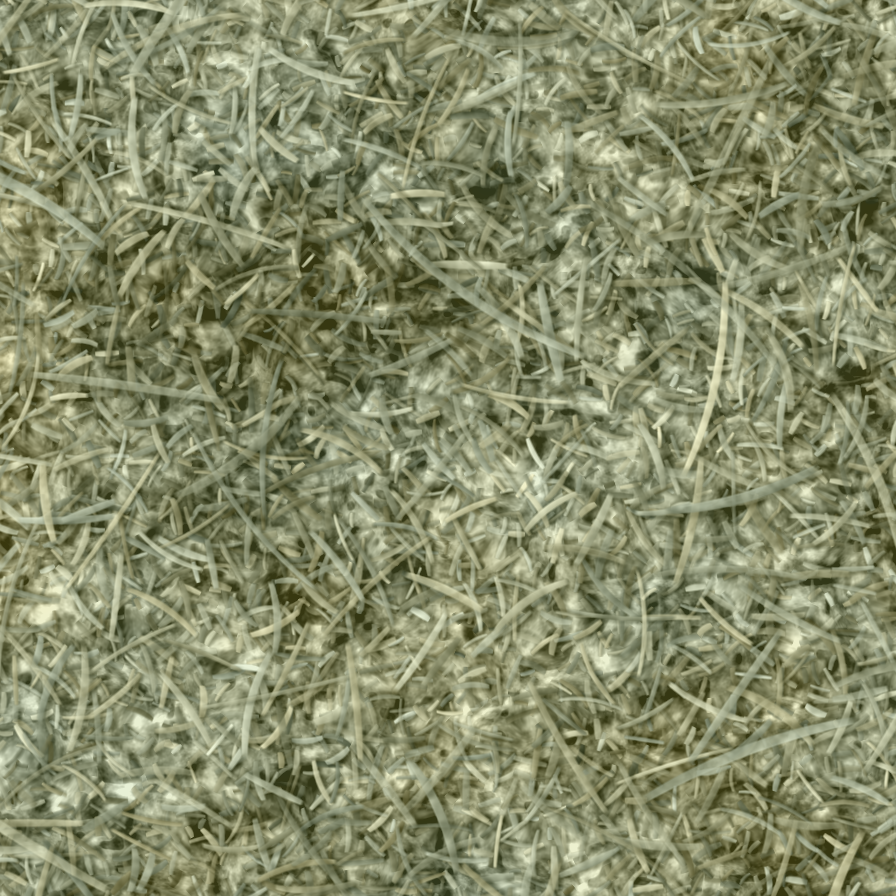
Give the GLSL for this texture, as a WebGL 1 fragment shader.

```glsl
precision highp float;
uniform vec2 u_resolution;

const float PI = 3.14159265;
const float EDGE_SOFTNESS = 0.0021;

float hash(vec2 p) {
  vec3 q = fract(vec3(p.xyx) * 0.1031);
  q += dot(q, q.yzx + 33.33);
  return fract((q.x + q.y) * q.z);
}

float noise(vec2 p) {
  vec2 cell = floor(p);
  vec2 f = fract(p);
  f = f * f * (3.0 - 2.0 * f);
  float low = mix(hash(cell), hash(cell + vec2(1.0, 0.0)), f.x);
  float high = mix(hash(cell + vec2(0.0, 1.0)), hash(cell + 1.0), f.x);
  return mix(low, high, f.y);
}

float fbm(vec2 p) {
  float sum = 0.0;
  float weight = 0.5;
  for (int i = 0; i < 4; i++) {
    sum += weight * noise(p);
    p = mat2(1.6, 1.2, -1.2, 1.6) * p + 17.3;
    weight *= 0.58;
  }
  return sum / 1.06;
}

// Tone and warmth to dry olive straw colours.
vec3 strawColor(float tone, float warmth) {
  return vec3(tone + 0.025 * warmth, tone + 0.016, tone - 0.118 - 0.035 * warmth);
}

// Crumbled chaff: x is tone, y is warmth.
vec2 chaff(vec2 p) {
  vec2 warped = p + 0.02 * vec2(noise(p * 22.0), noise(p * 22.0 + 40.0));
  float grain = fbm(warped * 48.0 + 9.0);
  float clumps = fbm(p * 9.0 + 70.0);
  float gaps = smoothstep(0.62, 0.82, noise(warped * 75.0 + 31.0));
  float tone = 0.57 + 1.0 * (grain - 0.5) + 0.35 * (clumps - 0.5) - 0.2 * gaps;
  return vec2(tone, 3.0 * (fbm(p * 6.0 + 120.0) - 0.5));
}

// Lays one curved stalk with a soft shadow over the surface below.
vec2 layStalk(vec2 below, vec2 offset, vec2 seed, float cells, float size) {
  float angle = PI * (hash(seed + 3.1) + 0.35 * hash(seed + 5.7)) - 0.6;
  float c = cos(angle);
  float s = sin(angle);
  vec2 q = vec2(c * offset.x + s * offset.y, c * offset.y - s * offset.x);

  float halfLength = (0.3 + 0.5 * hash(seed + 8.3)) / cells;
  float along = q.x / halfLength;
  float bend = 0.35 * (hash(seed + 11.9) - 0.5) * halfLength;
  float across = q.y - bend * along * along;
  float width = mix(0.0018, 0.0034, size) * (0.6 + 1.1 * hash(seed + 14.2));
  width *= 1.0 - 0.4 * min(along * along, 1.0);

  float ends = 1.0 - smoothstep(0.86, 1.0, abs(along));
  float body = ends * (1.0 - smoothstep(width - EDGE_SOFTNESS * 0.5,
                                        width + EDGE_SOFTNESS, abs(across)));
  float shadow = ends * (1.0 - smoothstep(width, width * 2.0 + 0.003,
                                          abs(across + width * 0.8)));

  float tone = mix(0.36, 0.84, hash(seed + 17.6));
  tone = mix(tone, 0.56 + 0.3 * hash(seed + 19.4), size);
  tone += 0.06 * clamp(across / width, -1.0, 1.0);
  tone += 0.16 * (noise(vec2(along * halfLength * 60.0, hash(seed) * 90.0)) - 0.5);
  float warmth = 2.0 * hash(seed + 23.8) - 1.1;
  float opacity = mix(0.5, 0.92, hash(seed + 27.5));

  below.x *= 1.0 - 0.2 * shadow;
  return mix(below, vec2(tone, warmth), body * opacity);
}

// One grid of scattered stalks, each reaching at most into the next cell.
vec2 layStalks(vec2 surface, vec2 p, float cells, float size, float layer) {
  vec2 home = floor(p * cells);
  float density = mix(0.85, 0.5, size);
  for (int y = -1; y <= 1; y++) {
    for (int x = -1; x <= 1; x++) {
      vec2 cell = home + vec2(float(x), float(y));
      vec2 seed = cell + 61.7 * (layer + 1.0);
      vec2 center = (cell + vec2(hash(seed + 31.3), hash(seed + 37.9))) / cells;
      if (hash(seed + 41.1) < density) {
        surface = layStalk(surface, p - center, seed, cells, size);
      }
    }
  }
  return surface;
}

void main() {
  vec2 p = gl_FragCoord.xy / min(u_resolution.x, u_resolution.y);
  vec2 surface = chaff(p);

  // Short fragments first, long stalks on top.
  float cells = 46.0;
  for (int i = 0; i < 9; i++) {
    float layer = float(i);
    surface = layStalks(surface, p, cells, layer / 8.0, layer);
    cells *= 0.75;
  }

  // Broad light and dark patches with fine fibre grain.
  float patches = fbm(p * 4.5 + 200.0) - 0.5;
  float fibre = noise(p * 150.0 + 300.0) - 0.5;
  float tone = surface.x + 0.3 * patches + 0.1 * fibre;
  tone = 0.57 + 1.08 * (tone - 0.555);
  gl_FragColor = vec4(strawColor(clamp(tone, 0.2, 0.93), surface.y), 1.0);
}
```
